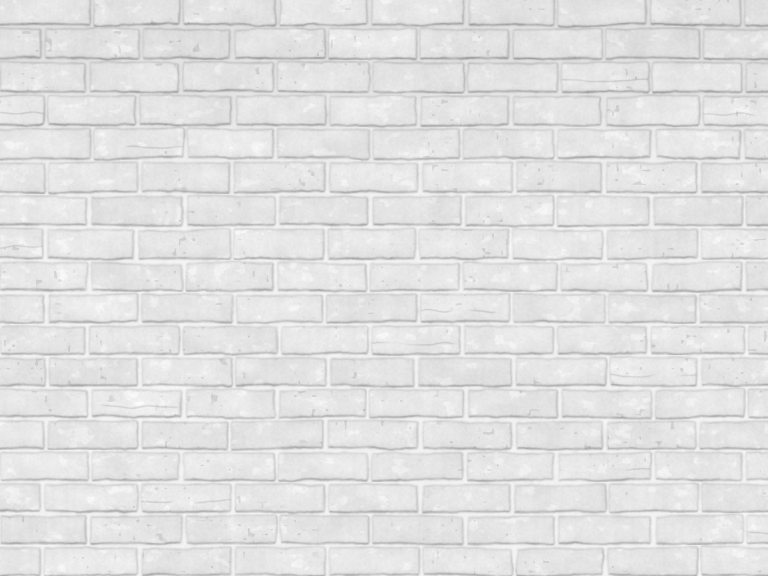
Give the GLSL for this texture, as a Shadertoy shader.

```glsl
// White painted brick wall in running bond, lit softly from the upper left.
// Each brick is a box distance with noisy edges; the side facing away from
// the light gets a ragged shadow line, and layered noise wears the paint.

#define BRICK_W 0.1623      // brick pitch, in canvas heights
#define ROW_TOP 0.0580      // row pitch in the upper wall
#define ROW_LOW 0.0549      // row pitch in the lower wall
#define JOINT_HALF 0.0046   // half the mortar thickness
#define EDGE_WEAR 0.0036    // raggedness of the brick edges
#define LINE_W 0.0023       // thickness of the shadow lines
#define BRICK_TONE 0.912
#define MORTAR_TONE 0.965
#define SHADOW 0.21

float hash(vec2 p) {
    vec3 q = fract(vec3(p.xyx) * 0.1031);
    q += dot(q, q.yzx + 33.33);
    return fract((q.x + q.y) * q.z);
}

float noise(vec2 p) {
    vec2 i = floor(p), f = fract(p);
    f = f * f * (3.0 - 2.0 * f);
    return mix(mix(hash(i), hash(i + vec2(1, 0)), f.x),
               mix(hash(i + vec2(0, 1)), hash(i + vec2(1, 1)), f.x), f.y);
}

float fbm(vec2 p) {
    float sum = 0.0, amp = 0.5;
    for (int i = 0; i < 4; i++) {
        sum += amp * noise(p);
        p = p * 2.03 + 17.3;
        amp *= 0.5;
    }
    return sum / 0.9375;
}

// Position of vertical joint k in a row, in brick pitches
float jointAt(float k, float row) {
    return k + 0.06 * (hash(vec2(k + 40.0, row + 60.0)) - 0.5);
}

void mainImage(out vec4 fragColor, in vec2 fragCoord) {
    float px = 1.0 / iResolution.y;
    vec2 p = fragCoord * px;
    p.y = 1.0 - p.y;                       // measured down from the top
    vec2 s = p + 20.0;                     // positive noise coordinates

    // Courses: slightly taller above, with a gentle waviness
    float y = p.y + 0.003 * (noise(s * vec2(7.0, 15.0)) - 0.5);
    float upper = (y - 0.0469) / ROW_TOP;
    float lower = 7.0 + (y - 0.4531) / ROW_LOW;
    float pitch = upper > lower ? ROW_TOP : ROW_LOW;
    float course = max(upper, lower);
    float row = floor(course);

    // Bricks: alternate rows shift by half, each joint strays a little
    float u = p.x / BRICK_W - (mod(row, 2.0) > 0.5 ? 0.96 : 0.48);
    float k = floor(u + 0.5);
    float col = u < jointAt(k, row) ? k - 1.0 : k;
    float left = jointAt(col, row), right = jointAt(col + 1.0, row);
    vec2 id = vec2(col + 30.0, row + 30.0);
    float h = hash(id);

    // Distance to the brick, negative inside
    vec2 q = vec2(u - 0.5 * (left + right), fract(course) - 0.5) * vec2(BRICK_W, pitch);
    vec2 halfSize = 0.5 * vec2((right - left) * BRICK_W, pitch) - JOINT_HALF;
    q.y += q.x * 0.025 * (hash(id + 7.0) - 0.5);
    vec2 e = abs(q) - halfSize;
    float d = length(max(e + 0.003, 0.0)) + min(max(e.x, e.y) + 0.003, 0.0) - 0.003;
    d += EDGE_WEAR * (fbm(s * 65.0) - 0.5) + EDGE_WEAR * (noise(s * 22.0) - 0.5);
    float mortar = smoothstep(-px, px, d);

    // Brick face: own tone, mottling, streaks, grain, pits and thick paint
    float mottle = fbm(s * vec2(24.0, 38.0) + h * 50.0);
    float streak = noise(s * vec2(130.0, 14.0));
    float grain = noise(s * 290.0) - 0.5;
    float face = BRICK_TONE + 0.025 * (h - 0.5) + 0.07 * (mottle - 0.5);
    face += 0.014 * (streak - 0.5) + 0.025 * grain;
    face += 0.04 * smoothstep(0.62, 0.78, fbm(s * vec2(45.0, 60.0) + 9.0));
    face -= 0.09 * smoothstep(0.84, 0.95, noise(s * 125.0))
                 * smoothstep(0.45, 0.65, noise(s * 13.0));

    // A few bricks carry a long horizontal crack
    float crackY = q.y - 0.006 * (noise(vec2(s.x * 35.0, row + 50.0)) - 0.5) - 0.006;
    face -= 0.10 * step(0.92, h) * exp(-pow(crackY / 0.0016, 2.0))
                 * smoothstep(0.3, 0.6, noise(s * vec2(25.0, 5.0)));

    // Mortar: greyer towards the top of the wall
    float bed = MORTAR_TONE - 0.06 * (1.0 - smoothstep(0.05, 0.42, p.y));
    bed += 0.03 * (fbm(s * 60.0) - 0.5) + 0.015 * grain;

    // Shadow lines: strong below and to the right, faint elsewhere
    float below = smoothstep(-0.003, 0.003, e.y - e.x);
    float side = mix(q.x > 0.0 ? 0.6 : 0.3, q.y > 0.0 ? 1.0 : 0.45, below);
    float ragged = 0.45 + 0.85 * fbm(s * vec2(38.0, 30.0) + 5.0);
    float line = exp(-pow((d - 0.0008) / LINE_W, 2.0));
    float soft = exp(-abs(d) / 0.006);
    float shade = side * ragged * (SHADOW * line + 0.035 * soft);

    // Broad unevenness of light over the wall
    float light = 0.992 + 0.012 * (noise(s * 3.0) - 0.5)
                - 0.015 * (1.0 - smoothstep(0.0, 0.3, p.y));
    float tone = (mix(face, bed, mortar) - shade) * light;
    fragColor = vec4(vec3(clamp(tone, 0.0, 1.0)), 1.0);
}
```
